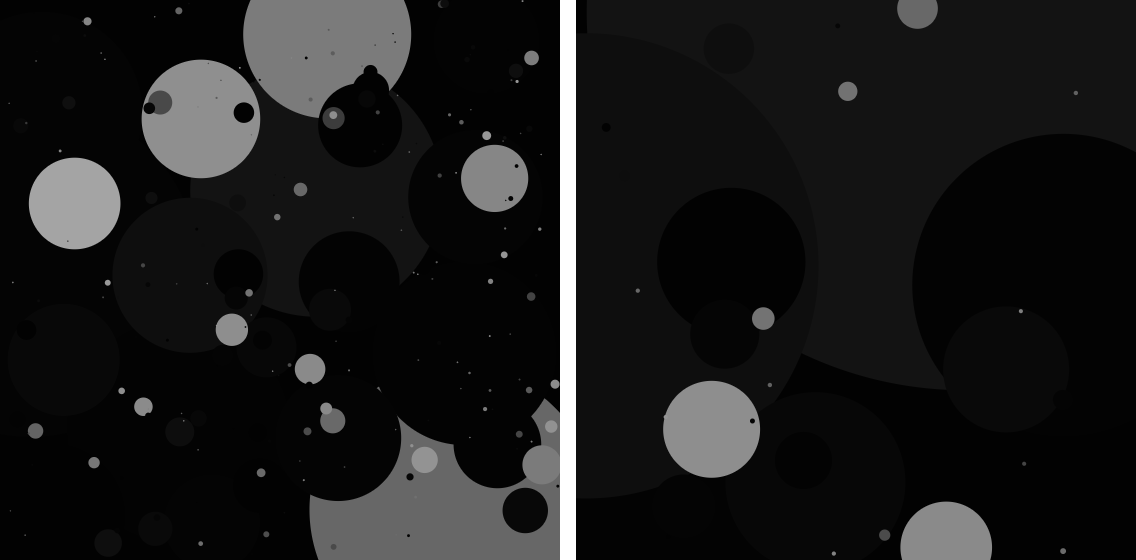
Left, the full canvas; right, a detail of the centre.
This background is drawn by a WebGL 1 fragment shader. Its source:

```glsl
precision highp float;
// Layered flat discs in black, charcoal and grey, from huge circles down to fine specks.

uniform vec2 u_resolution;

const int LARGE_COUNT = 20;
const int MEDIUM_COUNT = 42;
const int SPECK_COUNT = 170;
const float BACKDROP = 0.008;

// Three random values in 0..1 from an index and a seed.
vec3 hash3(float index, float seed) {
  vec3 p = fract(vec3(index, seed, index) * vec3(0.1031, 0.1030, 0.0973));
  p += dot(p, p.yxz + 33.33);
  return fract((p.xxy + p.yzz) * p.zyx);
}

// Paints an opaque disc with a smoothed rim over the tone below it.
float paintDisc(float below, vec2 uv, vec2 center, float radius, float tone, float pixel) {
  float edge = length(uv - center) - radius;
  return mix(below, tone, clamp(0.5 - edge / pixel, 0.0, 1.0));
}

// Evenly spread positions from a low-discrepancy sequence.
vec2 spreadPoint(float index, vec2 start) {
  return fract(start + index * vec2(0.7549, 0.5698));
}

// Every fifth large disc is grey, the one after it charcoal, the rest black.
float largeTone(float index) {
  float kind = mod(index, 5.0);
  if (kind > 1.5 && kind < 2.5) return 0.37 + 0.016 * index;
  if (kind > 2.5 && kind < 3.5) return 0.085 - 0.004 * index;
  return 0.006 + 0.012 * hash3(index, 5.0).x;
}

// Chooses a grey with the given chance, otherwise a near-black.
float randomTone(vec2 random, float greyChance) {
  float dark = 0.006 + 0.055 * random.y * random.y;
  float grey = mix(0.22, 0.6, random.y);
  return random.x < greyChance ? grey : dark;
}

float largeDiscs(float tone, vec2 uv, float pixel) {
  for (int i = 0; i < LARGE_COUNT; i++) {
    float index = float(i);
    float radius = 0.36 / (1.0 + 0.2 * index);
    vec2 center = spreadPoint(index, vec2(0.30, 0.95));
    tone = paintDisc(tone, uv, center, radius, largeTone(index), pixel);
  }
  return tone;
}

float mediumDiscs(float tone, vec2 uv, float pixel) {
  for (int i = 0; i < MEDIUM_COUNT; i++) {
    float index = float(i);
    float radius = 0.06 / (1.0 + 0.12 * index);
    vec2 center = hash3(index, 17.0).xy;
    float fill = randomTone(hash3(index, 41.0).xy, 0.45);
    tone = paintDisc(tone, uv, center, radius, fill, pixel);
  }
  return tone;
}

float specks(float tone, vec2 uv, float pixel) {
  for (int i = 0; i < SPECK_COUNT; i++) {
    float index = float(i);
    vec3 place = hash3(index, 73.0);
    float radius = mix(0.0012, 0.0085, pow(place.z, 4.0));
    float fill = randomTone(hash3(index, 97.0).xy, 0.6);
    tone = paintDisc(tone, uv, place.xy, radius, fill, pixel);
  }
  return tone;
}

void main() {
  float pixel = 1.0 / min(u_resolution.x, u_resolution.y);
  vec2 uv = gl_FragCoord.xy * pixel;

  // Smaller discs lie over larger ones.
  float tone = largeDiscs(BACKDROP, uv, pixel);
  tone = mediumDiscs(tone, uv, pixel);
  tone = specks(tone, uv, pixel);

  gl_FragColor = vec4(vec3(tone), 1.0);
}
```
